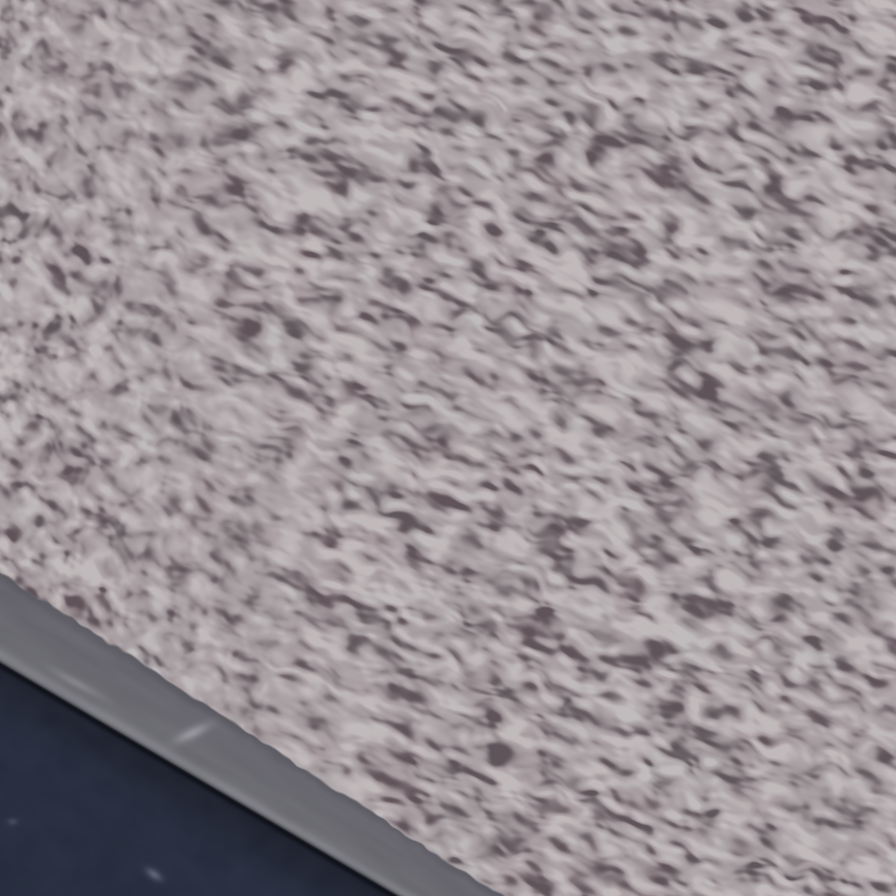
Write a Shadertoy shader that draws this texture.

```glsl
// Draws mottled, streaked stone above a grey bevelled strip and a dark navy corner.

float hash(vec2 cell) {
    return fract(sin(dot(cell, vec2(127.1, 311.7))) * 43758.5453);
}

float valueNoise(vec2 p) {
    vec2 cell = floor(p);
    vec2 f = fract(p);
    f = f * f * (3.0 - 2.0 * f);
    float low = mix(hash(cell), hash(cell + vec2(1, 0)), f.x);
    float high = mix(hash(cell + vec2(0, 1)), hash(cell + vec2(1, 1)), f.x);
    return mix(low, high, f.y);
}

vec2 rotate(vec2 p, float angle) {
    float c = cos(angle), s = sin(angle);
    return vec2(c * p.x - s * p.y, s * p.x + c * p.y);
}

// Two octaves of noise stretched along a tilted grain
float grain(vec2 p, float tilt, vec2 frequency) {
    vec2 q = rotate(p, tilt) * frequency;
    return 0.68 * valueNoise(q) + 0.32 * valueNoise(rotate(q, 0.35) * 1.8 + 17.3);
}

// Signed distance to the line through a and b, positive on its left
float lineSide(vec2 p, vec2 a, vec2 b) {
    vec2 along = normalize(b - a);
    return along.x * (p.y - a.y) - along.y * (p.x - a.x);
}

float softSpot(vec2 p, vec2 centre, float tilt, vec2 radius) {
    vec2 q = rotate(p - centre, tilt) / radius;
    return exp(-dot(q, q));
}

// Sparse dark chips, one possible per grid cell
float chips(vec2 p, float density) {
    vec2 grid = p * density;
    float cover = 0.0;
    for (int j = -1; j <= 1; j++) {
        for (int i = -1; i <= 1; i++) {
            vec2 cell = floor(grid) + vec2(i, j);
            vec2 centre = cell + 0.2 + 0.6 * vec2(hash(cell + 3.1), hash(cell + 8.7));
            float present = step(0.72, hash(cell + 21.4));
            float tilt = mix(-0.5, 0.5, hash(cell + 5.9));
            cover = max(cover, present * softSpot(grid, centre, tilt, vec2(0.25, 0.17)));
        }
    }
    return cover;
}

vec3 stoneColor(vec2 p) {
    vec2 warp = vec2(valueNoise(p * 42.0), valueNoise(p * 42.0 + 40.0)) - 0.5;
    vec2 q = p + warp * 0.009;

    // Short crossing flecks at the left become longer streaks at the right
    float flecks = grain(q, 0.70, vec2(68.0, 92.0));
    float streaks = grain(q, 0.42, vec2(45.0, 102.0));
    float tone = mix(flecks, streaks, smoothstep(0.1, 0.5, p.x + 0.15 * p.y));

    // Regain the contrast that blending and fine grain take away
    tone = 0.525 + 1.08 * (tone - 0.5);
    tone -= 0.20 * chips(q, 17.0);

    vec3 shadow = vec3(0.375, 0.33, 0.355);
    vec3 body = vec3(0.65, 0.612, 0.625);
    vec3 pale = vec3(0.755, 0.73, 0.735);
    vec3 color = mix(shadow, body, smoothstep(0.10, 0.52, tone));
    color = mix(color, pale, smoothstep(0.45, 0.85, tone));

    // Faint drift between cool and rosy patches
    float tint = valueNoise(p * 30.0 + 70.0) - 0.5;
    return color + tint * vec3(0.006, -0.010, -0.006);
}

vec3 stripColor(vec2 p, float across) {
    vec3 color = mix(vec3(0.43, 0.43, 0.455), vec3(0.40, 0.395, 0.425), across);
    color += 0.035 * (grain(p, 0.54, vec2(18.0, 90.0)) - 0.5);
    color -= 0.04 * smoothstep(0.82, 1.0, across);
    color += 0.07 * exp(-pow((across - 0.10) / 0.08, 2.0));

    // Pale scuffs
    float scuffs = softSpot(p, vec2(0.215, 0.182), -0.45, vec2(0.020, 0.006));
    scuffs += 0.6 * softSpot(p, vec2(0.085, 0.238), 0.5, vec2(0.030, 0.005));
    return color + 0.17 * scuffs;
}

vec3 cornerColor(vec2 p, float depth) {
    vec3 color = mix(vec3(0.125, 0.14, 0.19), vec3(0.16, 0.185, 0.25), smoothstep(0.0, 0.07, depth));
    color += 0.025 * (grain(p, 0.5, vec2(45.0, 55.0)) - 0.5);
    float specks = softSpot(p, vec2(0.172, 0.024), 0.6, vec2(0.010, 0.005));
    specks += 0.5 * softSpot(p, vec2(0.014, 0.083), 0.0, vec2(0.006, 0.004));
    return color + 0.2 * specks;
}

void mainImage(out vec4 fragColor, in vec2 fragCoord) {
    vec2 p = fragCoord / iResolution.xy;
    float blur = max(0.0018, 1.0 / iResolution.y);

    // Two slightly converging edges, the upper one a little ragged
    float ragged = 0.005 * (valueNoise(p * 75.0) - 0.5);
    float upper = lineSide(p, vec2(0.0, 0.361), vec2(0.56, 0.0)) + ragged;
    float lower = lineSide(p, vec2(0.0, 0.260), vec2(0.443, 0.0));
    float across = clamp(lower / max(lower - upper, 0.001), 0.0, 1.0);

    vec3 color = mix(cornerColor(p, -lower), stripColor(p, across), smoothstep(-blur, blur, lower));
    float seam = exp(-pow((lower + 0.002) / 0.0038, 2.0));
    color = mix(color, vec3(0.055, 0.06, 0.085), 0.85 * seam);
    color = mix(color, stoneColor(p), smoothstep(-blur, blur, upper));
    fragColor = vec4(color, 1.0);
}
```
